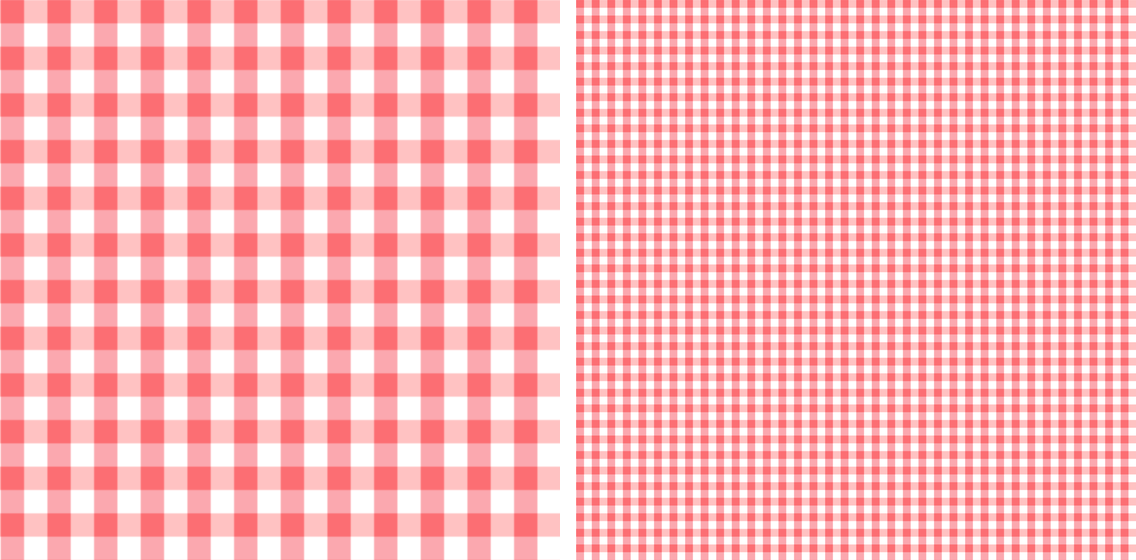
Left, the tile; right, the same tile 3 across and 3 down.
This pattern is drawn by a WebGL 1 fragment shader. Its source:

```glsl
precision mediump float;

uniform vec2 u_resolution;

#define REPEATS 12.0
#define STRIPE_WIDTH 0.5
#define STRIPE_CENTER vec2(0.266, 0.75)
#define EDGE_SOFTNESS 0.024
#define GROUND vec3(1.0, 1.0, 1.0)
#define VERTICAL vec3(0.985, 0.66, 0.685)
#define HORIZONTAL vec3(1.0, 0.76, 0.76)
#define CROSSING vec3(0.99, 0.43, 0.45)

// Coverage of one soft stripe per repeat on each axis
vec2 stripeCoverage(vec2 cell, float softness) {
  vec2 fromCenter = abs(fract(cell - STRIPE_CENTER + 0.5) - 0.5);
  float halfWidth = 0.5 * STRIPE_WIDTH;
  return 1.0 - smoothstep(halfWidth - softness, halfWidth + softness, fromCenter);
}

void main() {
  vec2 uv = gl_FragCoord.xy / u_resolution;

  // Never sharper than about one pixel
  float pixel = REPEATS / min(u_resolution.x, u_resolution.y);
  vec2 stripe = stripeCoverage(uv * REPEATS, max(EDGE_SOFTNESS, 0.75 * pixel));

  // Blend the four gingham tones
  vec3 betweenRows = mix(GROUND, VERTICAL, stripe.x);
  vec3 alongRows = mix(HORIZONTAL, CROSSING, stripe.x);
  gl_FragColor = vec4(mix(betweenRows, alongRows, stripe.y), 1.0);
}
```
